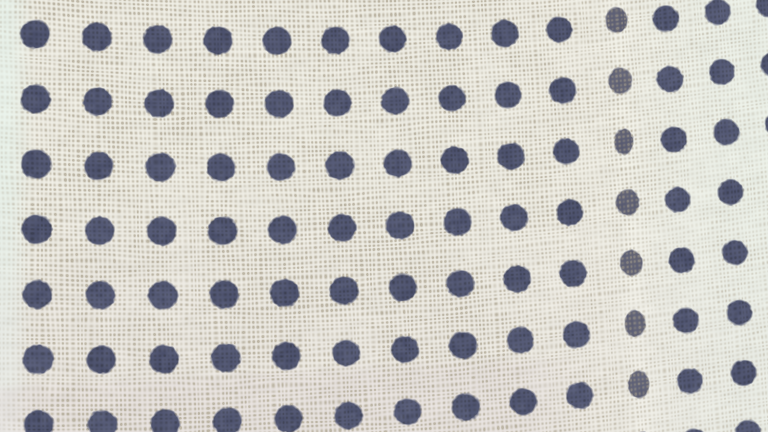
A Shadertoy shader for this pattern:

```glsl
// Navy polka dots printed on loosely woven off-white cloth, with a soft fold.

const vec3 CLOTH = vec3(0.935, 0.93, 0.895);
const vec3 BLEACHED = vec3(0.91, 0.945, 0.915);
const vec3 HOLE = vec3(0.72, 0.69, 0.62);
const vec3 SHADE = vec3(0.90, 0.875, 0.87);
const vec3 INK = vec3(0.325, 0.345, 0.455);
const vec3 INK_DARK = vec3(0.27, 0.285, 0.36);
const vec3 INK_WORN = vec3(0.44, 0.43, 0.46);

const float LEFT_RADIUS = 0.0335;    // dot sizes, in canvas heights
const float RIGHT_RADIUS = 0.0290;
const float LAST_COLUMN = 13.0;
const float FOLD_COLUMN = 10.0;
const vec2 FOLD_SHIFT = vec2(0.008, -0.010);
const float THREADS = 13.0;          // threads per dot spacing
const float EDGE_WEAR = 0.0035;
const float TAU = 6.2831853;

float hash(vec2 p) {
    return fract(sin(dot(p, vec2(127.1, 311.7))) * 43758.5453);
}

float noise(vec2 p) {
    vec2 i = floor(p), f = fract(p);
    f = f * f * (3.0 - 2.0 * f);
    return mix(mix(hash(i), hash(i + vec2(1, 0)), f.x),
               mix(hash(i + vec2(0, 1)), hash(i + vec2(1, 1)), f.x), f.y);
}

// Bent cloth: (column, row) to canvas position, y measured downward.
vec2 clothToCanvas(vec2 c) {
    float x = 0.0810 + 0.0014 * c.y
            + (0.1444 + 0.00072 * c.y) * c.x - 0.00106 * c.x * c.x;
    float y = 0.0787 + 0.1507 * c.y + (0.0081 - 0.00134 * c.y) * c.x
            + (0.000032 * c.y - 0.00103) * c.x * c.x;
    return vec2(x, y);
}

// Inverse of the bend, by fixed-point steps.
vec2 canvasToCloth(vec2 p) {
    vec2 c = vec2(0.0);
    for (int k = 0; k < 7; k++)
        c += (p - clothToCanvas(c)) / vec2(0.135, 0.148);
    return c;
}

// Openness of the weave: 1 in the gaps between threads.
float weaveHoles(vec2 cloth) {
    vec2 t = cloth * THREADS;
    t += 0.7 * (vec2(noise(t * vec2(0.5, 0.08)),
                     noise(t * vec2(0.08, 0.5) + 40.0)) - 0.5);
    vec2 gap = 0.5 + 0.5 * cos(TAU * t);
    float size = mix(0.45, 1.25, hash(floor(t + 0.5)));
    float lines = 0.12 * (gap.x + gap.y);
    return gap.x * gap.y * size + lines;
}

// Signed distance to the nearest printed dot.
float dotDistance(vec2 p, vec2 cell, float fold) {
    vec2 q = p - clothToCanvas(cell) - FOLD_SHIFT * fold;
    float across = cell.x / LAST_COLUMN;
    float radius = mix(LEFT_RADIUS, RIGHT_RADIUS, across);
    radius *= 0.97 + 0.05 * hash(cell + 3.0);
    q.x /= mix(1.04, 1.0, across);
    q.x /= mix(1.0, mix(0.70, 0.92, hash(cell + 9.0)), fold);
    float wear = (noise(p * 130.0) - 0.5) * EDGE_WEAR;
    return length(q) - radius + wear;
}

void mainImage(out vec4 fragColor, in vec2 fragCoord) {
    vec2 p = fragCoord / iResolution.y;
    p.y = 1.0 - p.y;
    float pixel = 1.0 / iResolution.y;
    float across = p.x * iResolution.y / iResolution.x;

    vec2 cloth = canvasToCloth(p);
    vec2 cell = floor(cloth + 0.5);
    float fold = 1.0 - step(0.5, abs(cell.x - FOLD_COLUMN));
    float holes = weaveHoles(cloth);

    // Cloth tint: bleached sides, a shaded lower band and a pale fold
    float margin = 1.0 - smoothstep(0.01, 0.09, p.x);
    float bleach = max(margin, 0.6 * smoothstep(0.75, 1.0, across));
    vec3 color = mix(CLOTH, BLEACHED, bleach);
    float bandTop = 0.90 - 0.05 * p.x;
    float band = smoothstep(bandTop - 0.05, bandTop + 0.02, p.y)
               * (1.0 - smoothstep(0.65, 0.85, across));
    float dim = smoothstep(0.35, 0.9, p.y) * (1.0 - 0.6 * across);
    color = mix(color, SHADE, max(0.75 * band, 0.45 * dim));
    float crease = (cloth.x - FOLD_COLUMN - 0.1) / 0.22;
    color += 0.018 * exp(-crease * crease);

    // Weave, fading where the cloth is bright
    float weave = mix(0.78, 0.35, smoothstep(0.5, 1.0, across));
    weave *= (1.0 - 0.65 * margin) * (0.7 + 0.6 * noise(cloth * 1.7));
    color = mix(color, HOLE, clamp(holes * weave, 0.0, 0.9));
    color += 0.025 * (noise(cloth * THREADS * vec2(0.35, 1.0)) - 0.5);

    // Printed dots, with thinner ink along the fold
    vec3 ink = mix(INK, INK_DARK, clamp(holes * 0.8, 0.0, 1.0));
    ink += 0.05 * (noise(cloth * 12.0) - 0.5) + 0.025 * (hash(cell) - 0.5);
    float worn = fold * (0.25 + 0.75 * noise(cloth * THREADS));
    ink = mix(ink, INK_WORN, worn * 0.65);
    ink = mix(ink, HOLE, fold * 0.45 * clamp(holes, 0.0, 1.0));
    float d = dotDistance(p, cell, fold);
    float soft = pixel + 0.0012;
    color = mix(color, ink, 1.0 - smoothstep(-soft, soft, d));

    fragColor = vec4(clamp(color, 0.0, 1.0), 1.0);
}
```
